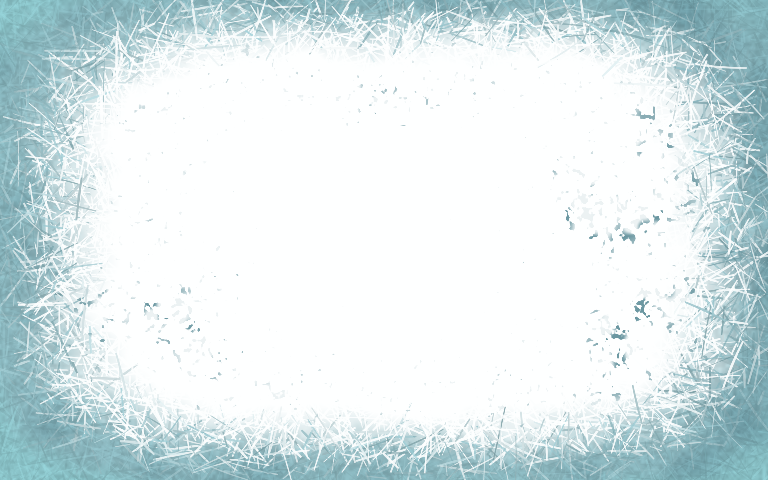
Reproduce this background procedurally as a Shadertoy shader.

```glsl
// Frosted border: a white field fraying into teal through layers of fine ice needles.
#define DEEP vec3(0.40, 0.58, 0.62)
#define MID vec3(0.53, 0.70, 0.73)
#define CORNER vec3(0.53, 0.75, 0.77)
#define SNOW vec3(0.995, 1.0, 1.0)
#define CENTER vec2(0.812, 0.51)
#define HALF_SIZE vec2(0.72, 0.45)
#define LAYERS 24
#define CELL 0.064
#define NEEDLE_WIDTH 0.0023
#define FRAY 0.25

float hash(vec2 p) {
    vec3 q = fract(vec3(p.xyx) * 0.1031);
    q += dot(q, q.yzx + 33.33);
    return fract((q.x + q.y) * q.z);
}

float noise(vec2 p) {
    vec2 i = floor(p), f = fract(p);
    f = f * f * (3.0 - 2.0 * f);
    return mix(mix(hash(i), hash(i + vec2(1, 0)), f.x),
               mix(hash(i + vec2(0, 1)), hash(i + vec2(1, 1)), f.x), f.y);
}

float fbm(vec2 p) {
    return 0.55 * noise(p) + 0.3 * noise(p * 2.1 + 7.0) + 0.15 * noise(p * 4.3 + 19.0);
}

// Rounded-rectangle radius: 1 on the frost boundary, smaller inside
float frameRadius(vec2 p) {
    vec2 d = (p - CENTER) / HALF_SIZE;
    d *= d;
    return sqrt(sqrt(dot(d, d)));
}

// Teal border: deep beside the frost and on the right, lighter in the corners
vec3 borderColor(vec2 p, float radius) {
    float mottling = fbm(p * 9.0);
    float rightShade = smoothstep(1.3, 1.6, p.x);
    vec3 color = mix(DEEP, MID, clamp(mottling * 1.5 - 0.4 * rightShade + 0.15, 0.0, 1.0));
    float corner = smoothstep(1.12, 1.27, radius + 0.08 * (mottling - 0.5));
    corner *= 1.0 - 0.6 * rightShade * smoothstep(0.4, 0.7, p.y);
    return mix(color, CORNER, corner);
}

// Paints one layer of randomly turned, slightly bent needles
vec3 paintNeedles(vec3 color, vec2 p, float layer, float pixel) {
    float turn = layer * 2.4;
    mat2 spin = mat2(cos(turn), sin(turn), -sin(turn), cos(turn));
    vec2 shift = vec2(17.3, 9.1) * (layer + 1.0);
    vec2 grid = spin * p / CELL + shift;
    vec2 cell = floor(grid);
    for (int y = -1; y <= 1; y++)
    for (int x = -1; x <= 1; x++) {
        vec2 id = cell + vec2(x, y);
        float a = hash(id), b = hash(id + 41.7), c = hash(id + 83.1), e = hash(id + 127.9);
        vec2 seed = id + vec2(a, b);
        vec2 offset = (grid - seed) * CELL;
        float angle = 6.2832 * c;
        vec2 axis = vec2(cos(angle), sin(angle));
        float halfLength = CELL * mix(0.22, 0.95, e * e);
        float along = dot(offset, axis);
        float side = abs(dot(offset, vec2(-axis.y, axis.x)) + 1.5 * (a - 0.5) * along * along);
        float width = NEEDLE_WIDTH * mix(0.45, 1.2, b) * (1.0 - 0.3 * abs(along) / halfLength);
        float cover = (1.0 - smoothstep(width - 0.4 * pixel, width + 0.4 * pixel, side))
                    * (1.0 - smoothstep(halfLength - pixel, halfLength, abs(along)));
        if (cover <= 0.0) continue;

        // Each needle takes its tone from the frost level at its own center
        vec2 place = (seed - shift) * CELL * spin;
        float radius = frameRadius(place);
        float jitter = FRAY * (fract(a * 7.0 + c * 5.0) - 0.5);
        float tone = 1.0 - smoothstep(0.93, 1.07, radius + jitter);
        vec3 tint = borderColor(place, radius) * mix(0.85, 1.17, fract(b * 9.0 + e));
        float opacity = mix(0.38, 0.88, 1.0 - smoothstep(0.95, 1.12, radius + 0.5 * jitter));
        color = mix(color, mix(tint, SNOW, tone), cover * opacity);
    }
    return color;
}

// Bell-shaped patch used to gather the flecks
float patchAt(vec2 p, vec2 middle, vec2 size) {
    vec2 d = (p - middle) / size;
    return exp(-dot(d, d));
}

void mainImage(out vec4 fragColor, in vec2 fragCoord) {
    float pixel = 1.0 / iResolution.y;
    vec2 p = fragCoord * pixel;
    p.x *= 1.6 * iResolution.y / iResolution.x;
    float radius = frameRadius(p);

    // Ragged ground, already greying where the needles are still white
    float ragged = radius + 0.12 * (fbm(p * 14.0) - 0.5);
    float ground = 1.0 - smoothstep(0.8, 1.1, ragged);
    vec3 color = mix(borderColor(p, radius), SNOW, ground);
    color *= 1.0 + 0.16 * (noise(p * 130.0) - 0.5) * smoothstep(0.85, 1.05, radius);

    for (int i = 0; i < LAYERS; i++)
        color = paintNeedles(color, p, float(i), pixel);

    // Small gaps in the frost: dark ones gathered at both sides, pale ones in a ring
    float cluster = patchAt(p, vec2(1.29, 0.49), vec2(0.19, 0.27))
                  + 0.9 * patchAt(p, vec2(0.32, 0.36), vec2(0.17, 0.16))
                  + 0.6 * patchAt(p, vec2(0.43, 0.68), vec2(0.08, 0.09))
                  + 0.3 * patchAt(p, vec2(0.80, 0.77), vec2(0.18, 0.06));
    cluster *= smoothstep(0.2, 0.75, noise(p * 11.0 + 3.0));
    float ring = smoothstep(0.4, 0.75, radius) * (1.0 - smoothstep(0.92, 1.02, radius));
    float grain = 0.75 * noise(p * 105.0 + 2.0 * noise(p * 40.0)) + 0.25 * noise(p * 210.0);
    float threshold = mix(0.94, 0.6, clamp(cluster + 0.4 * ring, 0.0, 1.0));
    float fleck = smoothstep(threshold, threshold + 0.08, grain);
    float depth = smoothstep(0.4, 0.85, noise(p * 38.0 + 11.0)) * mix(0.3, 1.0, min(2.0 * cluster, 1.0));
    color = mix(color, DEEP, fleck * (0.12 + 0.85 * depth));

    fragColor = vec4(clamp(color, 0.0, 1.0), 1.0);
}
```
